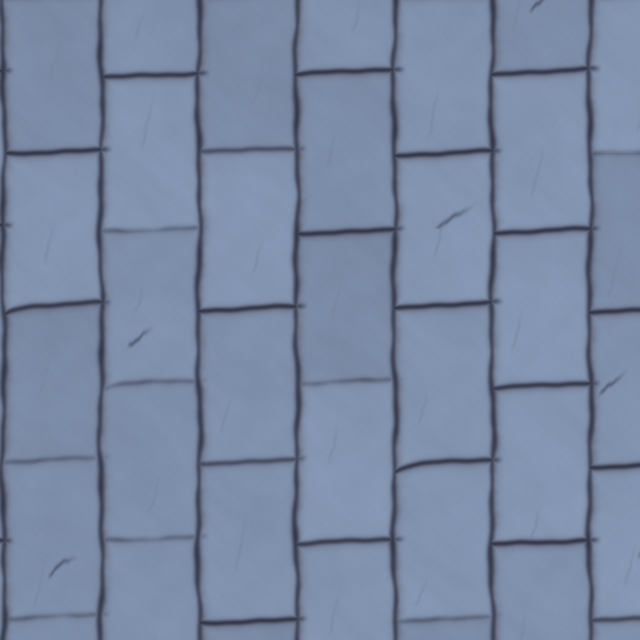
Give the GLSL for this texture, as a Shadertoy shader.

```glsl
// Blue-grey upright slates in half-dropped columns, with worn dark joints and hairline cracks.
#define COLUMNS 6.545
#define ROWS 4.107
#define GRID_OFFSET vec2(0.034, 0.14)
#define JOINT_WIDTH 0.0046
#define WOBBLE 0.026
#define SEAM_TILT 0.028
#define CRACK_CHANCE 0.24
#define SLATE_LIGHT vec3(0.525, 0.597, 0.710)
#define SLATE_DARK vec3(0.455, 0.515, 0.620)
#define JOINT_COLOR vec3(0.200, 0.215, 0.285)
#define FRINGE_COLOR vec3(0.390, 0.385, 0.440)

const vec2 CELL = 1.0 / vec2(COLUMNS, ROWS);

float hash(vec2 p) {
    vec3 q = fract(vec3(p.xyx) * 0.1031);
    q += dot(q, q.yzx + 33.33);
    return fract((q.x + q.y) * q.z);
}

// Layered sines, about -1 to 1
float ripple(float t, float seed) {
    float phase = seed * 6.2832;
    return 0.5 * sin(t + phase) + 0.3 * sin(t * 2.3 + phase * 3.0) + 0.2 * sin(t * 5.1 + phase * 5.0);
}

// Soft uneven clouds from warped sines
float mottle(vec2 p) {
    vec2 q = p + 0.7 * vec2(sin(p.y * 1.7), sin(p.x * 1.3 + 2.0));
    return 0.5 * sin(q.x + 1.4 * q.y) + 0.3 * sin(2.7 * q.x - 1.9 * q.y) + 0.2 * sin(4.3 * q.y + 3.7 * q.x);
}

float softLine(float dist, float width) {
    return exp(-dist * dist / (width * width));
}

// Signed height above the nearest seam of a column; its index goes to seam
float seamOffset(vec2 grid, float column, out float seam) {
    float v = grid.y - 0.5 * mod(column, 2.0);
    float u = grid.x - column;
    seam = floor(v + 0.5);
    vec2 id = vec2(column, seam);
    float jitter = (hash(id + 11.0) - 0.5) * 0.04;
    float curl = 0.05 * step(0.8, hash(id + 23.0)) * exp(-max(u, 0.0) * 9.0);
    float bend = 0.008 * ripple(u * 4.0, hash(id + 5.0));
    return v - seam - jitter - SEAM_TILT * (u - 0.5) + curl - bend;
}

// Joint strength of a seam, fading along part of the worn ones
float seamStrength(vec2 id, float u) {
    float wear = hash(id + 37.0);
    float strength = mix(0.5, 0.98, smoothstep(0.05, 0.6, wear));
    float fade = 0.5 + 0.5 * ripple(u * 5.0, hash(id + 41.0));
    return strength * mix(1.0, fade, 0.65 * step(wear, 0.16));
}

// Curved, tapering crack inside one slate; p runs 0 to 1 across it
float crack(vec2 p, vec2 id) {
    float reach = mix(0.25, 0.5, hash(id + 53.0));
    float start = hash(id + 59.0) * 0.5;
    float along = (p.x - start) / reach;
    float path = mix(0.15, 0.55, hash(id + 61.0)) + 0.2 * along - 0.07 * along * along
        + 0.015 * ripple(along * 5.0, hash(id + 67.0));
    float taper = smoothstep(0.0, 0.2, along) * (1.0 - smoothstep(0.4, 1.0, along));
    return softLine((p.y - path) * CELL.y * 0.8, 0.0035) * taper;
}

void mainImage(out vec4 fragColor, in vec2 fragCoord) {
    vec2 uv = fragCoord / iResolution.xy;
    vec2 grid = uv * vec2(COLUMNS, ROWS) - GRID_OFFSET;

    // Nearest upright joint, and the column on this side of it
    float upright = floor(grid.x + 0.5);
    float seed = hash(vec2(upright, 71.0));
    float side = grid.x - upright - WOBBLE * ripple(grid.y * 4.5, seed);
    float column = upright - step(side, 0.0);
    float u = grid.x - column;

    // Slate identity and position within it
    float seam;
    float above = seamOffset(grid, column, seam);
    vec2 slate = vec2(column, seam - step(above, 0.0));
    vec2 local = vec2(u, above + step(above, 0.0));

    // Slate face: tone per slate, darker toward the top, clouded and grained
    float tone = 0.86 - 0.55 * pow(hash(slate + 83.0), 1.6);
    tone += 0.14 * (0.5 - local.y) + 0.13 * mottle(uv * 19.0 + hash(slate) * 9.0);
    tone += 0.05 * mottle(uv * 95.0) + 0.025 * sin(uv.x * 410.0) * sin(uv.y * 390.0);
    vec3 color = mix(SLATE_DARK, SLATE_LIGHT, tone);

    // Cracks and faint scuffs
    float cracked = step(hash(slate + 97.0), CRACK_CHANCE);
    color = mix(color, JOINT_COLOR, 0.5 * cracked * crack(local, slate));
    color = mix(color, SLATE_DARK, 0.45 * crack(local.yx, slate + 7.0));

    // Upright joint with a rusty fringe on its right
    float sideDist = side * CELL.x;
    float flow = ripple(grid.y * 7.0, seed + 0.37);
    float uprightJoint = softLine(sideDist, JOINT_WIDTH * (1.0 + 0.25 * flow)) * (0.82 + 0.17 * flow);
    float fringe = softLine(sideDist - 0.003, 0.0085) * (0.42 + 0.2 * ripple(grid.y * 17.0, seed));

    // Seams of this column, and the ends of the left column's seams poking through
    float seamJoint = 0.0;
    for (int i = 0; i < 2; i++) {
        float owner = column - float(i);
        float index;
        float dist = seamOffset(grid, owner, index) * CELL.y;
        float across = grid.x - owner;
        float reach = i == 0 ? 1.0 : 0.7 * (1.0 - smoothstep(1.02, 1.13, across));
        float strength = seamStrength(vec2(owner, index), across) * reach;
        seamJoint = max(seamJoint, strength * softLine(dist, JOINT_WIDTH * 0.95));
        fringe = max(fringe, 0.45 * strength * softLine(dist + 0.002, 0.009));
    }

    color = mix(color, FRINGE_COLOR, fringe);
    color = mix(color, JOINT_COLOR, max(uprightJoint, seamJoint));
    fragColor = vec4(color, 1.0);
}
```
